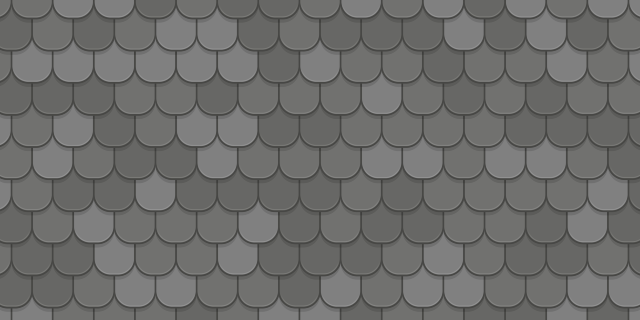
This pattern is drawn by a WebGL 1 fragment shader. Its source:

```glsl
precision highp float;
// Overlapping rounded slate shingles in staggered rows, in three greys.
// Each pixel paints the three nearest rows from low to high, each with
// a cast shadow, a flat fill, a lit lower rim and a dark outline.

uniform vec2 u_resolution;

float hash(vec2 cell) {
  return fract(sin(dot(cell, vec2(12.99, 78.23))) * 4375.85);
}

// Signed distance to a tile one unit wide, endless upwards;
// p.x is measured from its middle, p.y from its lower edge.
float tileDistance(vec2 p) {
  float radius = 0.41;
  vec2 q = vec2(abs(p.x) - 0.5, -p.y) + radius;
  return length(max(q, 0.0)) + min(max(q.x, q.y), 0.0) - radius;
}

// Antialiased coverage of the region where d is negative.
float coverage(float d, float pixel) {
  return 1.0 - smoothstep(-0.6 * pixel, 0.6 * pixel, d);
}

vec3 slateColour(vec2 cell) {
  float pick = hash(cell);
  vec3 colour = mix(vec3(0.405, 0.405, 0.395), vec3(0.445, 0.445, 0.437), step(0.33, pick));
  return mix(colour, vec3(0.5), step(0.72, pick));
}

void main() {
  // One unit is one tile width
  float pixel = 7.78 / u_resolution.y;
  vec2 uv = gl_FragCoord.xy * pixel;
  float rowHeight = 0.781;
  float baseRow = floor((uv.y - 0.3) / rowHeight);
  vec3 colour = vec3(0.43, 0.43, 0.42);

  for (int i = -1; i <= 1; i++) {
    float row = baseRow + float(i);
    float column = uv.x - 0.78 + 0.5 * mod(row, 2.0);
    vec2 p = vec2(fract(column) - 0.5, uv.y - 0.3 - row * rowHeight);
    float d = tileDistance(p);

    // Shadow on the rows below
    float shadow = coverage(tileDistance(p + vec2(0.0, 0.1)), pixel);
    colour *= 1.0 - 0.12 * shadow;

    // Slate face
    colour = mix(colour, slateColour(vec2(floor(column), row)), coverage(d, pixel));

    // Lit rim along the rounded edge
    float rim = coverage(abs(d + 0.042) - 0.011, pixel);
    colour += 0.075 * rim * (1.0 - smoothstep(0.12, 0.36, p.y));

    // Outline
    colour = mix(colour, vec3(0.28, 0.28, 0.27), coverage(abs(d) - 0.021, pixel));
  }

  gl_FragColor = vec4(colour, 1.0);
}
```
